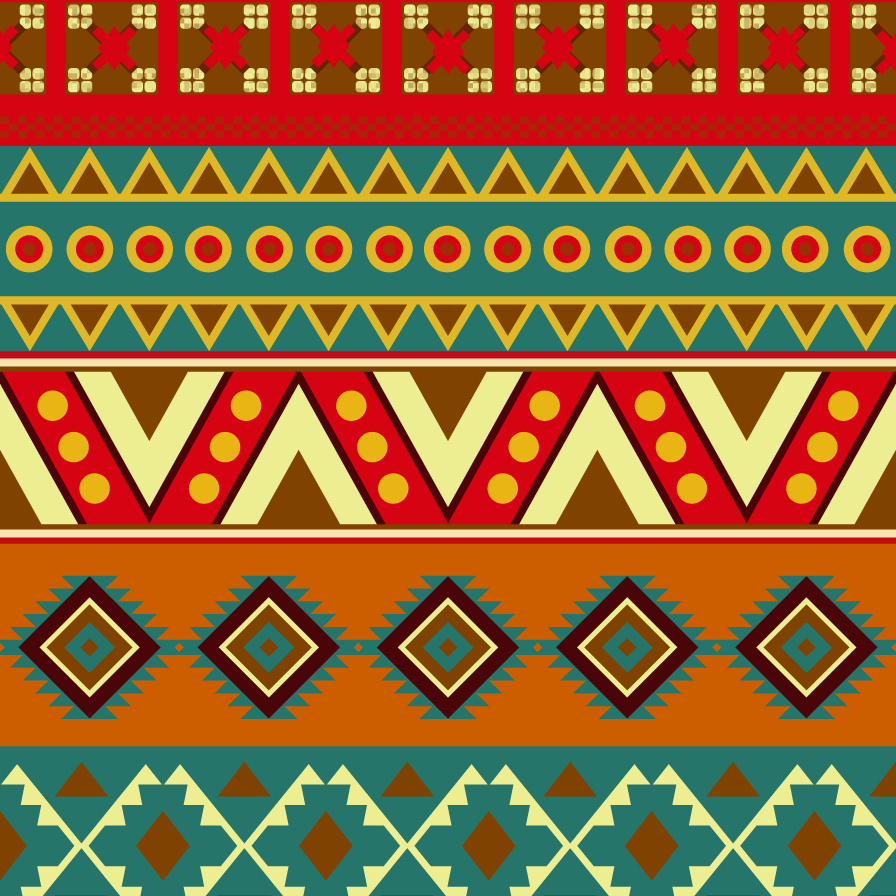
A three.js fragment shader for this pattern:

```glsl
varying vec2 vUv;

const vec3 RED = vec3(.84, .01, .07);
const vec3 ORANGE = vec3(.80, .37, .0);
const vec3 TEAL = vec3(.15, .46, .42);
const vec3 BROWN = vec3(.50, .26, .0);
const vec3 CREAM = vec3(.93, .93, .57);
const vec3 YELLOW = vec3(.87, .72, .15);
const vec3 MAROON = vec3(.29, .02, .03);

float hash(vec2 p) {
  return fract(sin(dot(p, vec2(127.1, 311.7))) * 43758.5453);
}

// Signed offset from the nearest repeat centre
float repeatAt(float x, float pitch, float center) {
  return mod(x - center + .5 * pitch, pitch) - .5 * pitch;
}

// Tiles with worn corner beads and a red cross, above a checked strip
vec3 tileBand(vec2 p) {
  if (p.y < 87.) {
    vec2 cell = floor(vec2(p.x, p.y - 84.6) / vec2(1., .8));
    bool checked = p.y > 84.6 && mod(cell.x + cell.y, 2.) < .5;
    return checked ? mix(RED, BROWN, .55) : RED;
  }
  vec2 q = vec2(repeatAt(p.x, 12.5, 50.), p.y - 94.6);
  float tile = floor((p.x + 6.25) / 12.5);
  vec2 m = abs(q);
  if (max(m.x, m.y) > 5.15) return RED;

  vec3 color = BROWN;
  if (abs(m.x - m.y) < .8 && m.x + m.y < 5.6) color = mix(BROWN, MAROON, .5);
  vec2 c = abs(q - .9 * (vec2(hash(vec2(tile, 3.)), hash(vec2(tile, 8.))) - .5));
  bool cross = abs(c.x - c.y) < .75 && c.x + c.y < 4.2;
  if (cross || c.x * 1.4 + c.y < 2.5) color = RED;

  vec2 bead = abs(abs(m - 3.55) - .72);
  if (length(max(bead - .25, 0.)) < .38 && m.x + m.y > 5.) {
    float wear = hash(floor(q * 1.8) + tile * 17.);
    color = mix(CREAM, BROWN, .45 * wear * wear);
  }
  return color;
}

// Ringed discs between two facing rows of triangles
vec3 discBand(vec2 p) {
  float x = repeatAt(p.x, 6.6667, 50.);
  float a = abs(p.y - 72.2);
  if (a > 5.27) {
    if (a < 6.18) return YELLOW;
    if (abs(x) < .6 * (9.7 - a)) return BROWN;
    return abs(x) < .61 * (11.4 - a) ? YELLOW : TEAL;
  }
  float shift = .3 * (hash(vec2(floor(p.x / 6.6667), 1.)) - .5);
  float r = length(vec2(x - shift, a));
  if (r < .75) return mix(RED, BROWN, .7);
  return r < 1.55 ? RED : r < 2.6 ? YELLOW : TEAL;
}

// Slanted dotted ribbons folded into a zigzag
vec3 zigzagBand(vec2 p) {
  float u = abs(repeatAt(p.x, 33.3333, 50.));
  for (int i = -1; i <= 1; i++) {
    vec2 dot0 = vec2(8.45, 50.1) + float(i) * vec2(2.34, 4.62);
    if (distance(vec2(u, p.y), dot0) < 1.7) return vec3(.91, .71, .08);
  }
  float w = abs(u + .556 * (58.5 - p.y) - 12.9);
  return w < 3.5 ? RED : w < 4.5 ? MAROON : w < 8.6 ? CREAM : BROWN;
}

// Nested diamonds with a fringe of sawteeth
vec3 diamondBand(vec2 p) {
  float x = abs(repeatAt(p.x, 20., 50.));
  float a = abs(p.y - 27.75);
  float d = x + a;
  if (d < 1.05) return BROWN;
  if (d < 2.85) return TEAL;
  if (d < 4.8) return BROWN;
  if (d < 5.6) return CREAM;
  if (d < 7.95) return MAROON;
  float tooth = fract((a + .58) / 1.43);
  return a < 8. && d < 8.3 + 2.9 * tooth ? TEAL : ORANGE;
}

// Serrated lattice around diamonds, with triangles in the gaps
vec3 latticeBand(vec2 p) {
  float u = abs(repeatAt(p.x, 18.1818, 0.));
  float a = abs(p.y - 5.6);
  if (u / 3. + a / 3.9 < 1.) return BROWN;
  if (a > 5.5 && 9.09 - u < .77 * (9.4 - a)) return BROWN;
  float row = floor(a / 2.28);
  float tooth = 1. - fract(a / 2.28);
  float width = row < 1. ? 1. : row < 3. ? 1. + 2.3 * tooth : 3.65 * tooth;
  float edge = 9.3 - .81 * a;
  return a < 9.12 && u < edge && u > edge - width ? CREAM : TEAL;
}

vec3 pattern(vec2 p) {
  if (p.y > 83.7) return tileBand(p);
  if (p.y > 60.8) return discBand(p);
  if (p.y < 16.7) return latticeBand(p);
  if (p.y < 39.3) return diamondBand(p);
  // Striped borders on both sides of the zigzag
  float a = abs(p.y - 50.);
  if (a > 10.) return vec3(.77, .04, .08);
  if (a > 9.1) return vec3(.97, .90, .68);
  return a > 8.5 ? BROWN : zigzagBand(p);
}

void main() {
  // Average a 4 by 4 grid of samples to smooth the edges
  vec2 footprint = fwidth(vUv);
  vec3 sum = vec3(0.);
  for (int i = 0; i < 16; i++) {
    vec2 cell = vec2(mod(float(i), 4.), floor(float(i) / 4.));
    sum += pattern(100. * (vUv + footprint * ((cell + .5) / 4. - .5)));
  }
  gl_FragColor = vec4(sum / 16., 1.);
}
```
